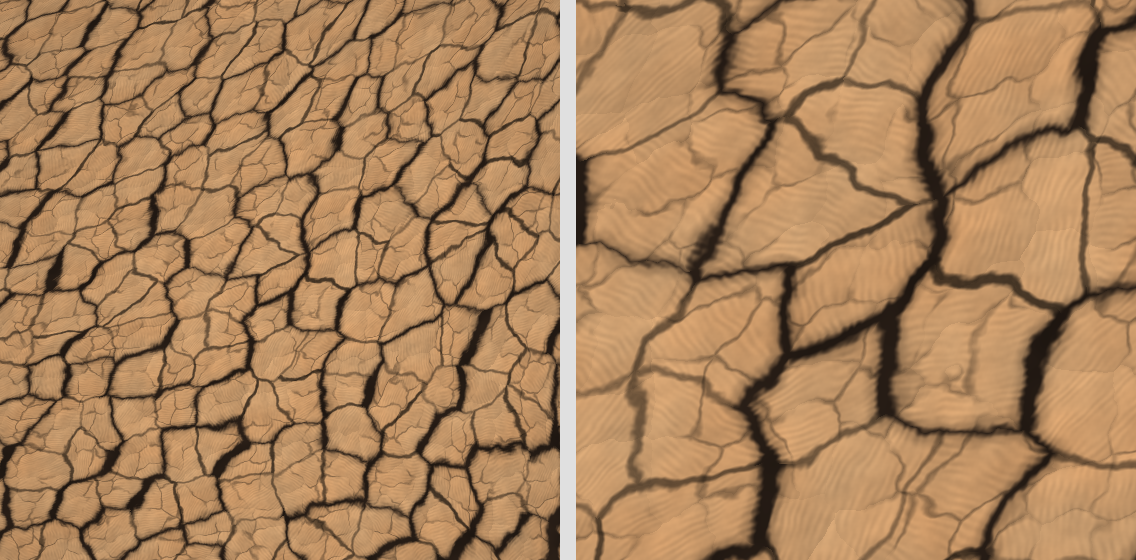
Left, the full canvas; right, a detail of the centre.
A WebGL 2 fragment shader for this texture:

```glsl
#version 300 es
precision highp float;
// Dry cracked mud: small cells are grouped into long leaning plates by a coarser
// layer. Steep borders between plates open into dark cracks, the other borders
// stay thin, and creased facets with fine curved grain cover the surface.
uniform vec2 u_resolution;
out vec4 fragColor;

vec2 hash2(vec2 c) {
  vec3 q = fract(c.xyx * vec3(0.1031, 0.1030, 0.0973));
  q += dot(q, q.yzx + 33.33);
  return fract((q.xx + q.yz) * q.zy);
}

vec2 site(vec2 cell) {
  return cell + 0.5 + 0.8 * (hash2(cell) - 0.5);
}

// Cell of the nearest site, then the two smallest site distances.
vec4 nearestSite(vec2 p) {
  vec2 base = floor(p), id = base;
  float first = 9.0, second = 9.0;
  for (int j = -1; j <= 1; j++)
    for (int i = -1; i <= 1; i++) {
      vec2 cell = base + vec2(i, j);
      float d = distance(p, site(cell));
      if (d < first) { second = first; first = d; id = cell; }
      else second = min(second, d);
    }
  return vec4(id, first, second);
}

// Plates are stretched along a steep line that leans to the right.
vec2 plateOf(vec2 p) {
  vec2 leaning = vec2(dot(p, vec2(0.92, -0.4)), dot(p, vec2(0.4, 0.92)));
  return nearestSite(leaning * vec2(0.56, 0.32) + 7.3).xy;
}

// x: signed distance to the nearest open crack, y: darkness of thin cracks.
vec2 cracks(vec2 p, vec2 id, float openness, float soft) {
  vec2 here = site(id), plate = plateOf(here);
  float gap = 1.0, thin = 0.0;
  for (int j = -2; j <= 2; j++)
    for (int i = -2; i <= 2; i++) {
      if (i == 0 && j == 0) continue;
      vec2 cell = id + vec2(i, j), there = site(cell);
      vec2 normal = normalize(there - here);
      float d = dot(0.5 * (here + there) - p, normal);
      if (d > 0.5) continue;
      float variety = hash2(id + cell + 0.5).x;
      float steep = pow(dot(normal, vec2(0.92, -0.4)), 2.0);
      if (plateOf(there) != plate)
        gap = min(gap, d - openness * 0.1 * mix(0.25, 1.0, steep) * mix(0.3, 1.0, variety));
      else
        thin = max(thin, mix(0.45, 1.0, variety)
          * (1.0 - smoothstep(0.0, soft + 0.012, d - 0.016 * variety)));
    }
  return vec2(gap, thin);
}

// Layered sines, turned at every octave.
vec2 wobble(vec2 p) {
  vec2 sum = vec2(0.0);
  float amplitude = 0.5;
  for (int k = 0; k < 4; k++) {
    p = mat2(1.6, 1.2, -1.2, 1.6) * p + 1.7;
    sum += amplitude * sin(p.yx + 1.3 * sin(p));
    amplitude *= 0.55;
  }
  return sum;
}

void main() {
  vec2 uv = gl_FragCoord.xy / u_resolution.y;

  // Receding ground, leaning to the right with height
  vec2 ground = vec2(uv.x - 0.5, uv.y) * (1.0 + vec2(0.2, 0.14) * uv.y);
  ground -= vec2(0.2 * uv.y * uv.y, 0.35 * ground.x * uv.y);
  ground = ground * 12.0 + 40.0;
  vec2 p = ground + 0.14 * wobble(ground * 1.1) + 0.03 * wobble(ground * 5.0);

  // Grain follows a different curved direction in each cell
  vec2 id = nearestSite(p).xy;
  float angle = 3.14 * hash2(id + 11.0).x;
  vec2 along = vec2(cos(angle), sin(angle));
  vec2 swirl = wobble(ground * 1.4 + 5.0);
  float grain = sin(dot(ground, along) * 98.0 + 8.0 * swirl.x);
  grain *= 0.6 + 0.4 * sin(dot(ground, along.yx) * 17.0 + 5.0 * swirl.y);

  // Open and thin cracks with frayed rims
  float soft = 0.03 + 8.0 / u_resolution.y;
  vec2 crack = cracks(p, id, mix(1.4, 0.72, uv.y), soft);
  float rim = crack.x + 0.006 * grain;
  float open = 1.0 - smoothstep(-soft, soft, rim);

  // Facets with faint creases
  vec2 creased = p * 1.9 + 0.2 * swirl;
  vec4 facet = nearestSite(creased);
  vec2 slope = creased - site(facet.xy);
  float crease = 1.0 - smoothstep(0.0, 0.12, facet.w - facet.z);
  crease *= smoothstep(-0.6, 0.6, swirl.x + swirl.y);

  // Relief shading
  float tone = 1.0 + 0.06 * (hash2(facet.xy).y - 0.5) + 0.08 * dot(slope, vec2(-0.5, 0.8));
  tone += 0.035 * grain + 0.04 * wobble(ground * 3.0).x + 0.03 * wobble(ground * 9.0).y;
  tone *= 1.0 - 0.3 * crease;
  tone *= 1.0 - 0.66 * crack.y;
  tone *= mix(0.78, 1.0, smoothstep(0.0, 0.13, rim));
  vec2 offCentre = uv - vec2(0.55, 0.42);
  tone *= 1.03 - 0.22 * dot(offCentre, offCentre);

  vec3 mud = vec3(0.765, 0.585, 0.407) * tone;
  mud *= 1.0 + 0.04 * swirl.y * vec3(0.2, -0.4, -1.0);
  vec3 depth = vec3(0.14, 0.103, 0.077) * (1.0 + 0.2 * swirl.x);
  fragColor = vec4(mix(mud, depth, open), 1.0);
}
```
